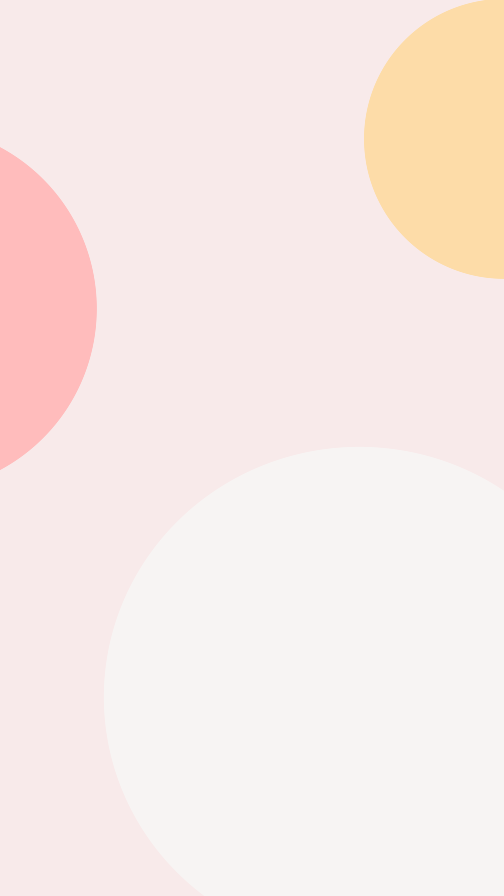
Reproduce this background procedurally as a Shadertoy shader.

```glsl
// Flat pastel backdrop: three large discs cropped by the canvas edges.
// Each disc is an ellipse distance, smoothed over one pixel and layered
// on a blush ground. Lengths are in units of the canvas width.

// Approximate signed distance to an axis-aligned ellipse, negative inside
float ellipseDistance(vec2 p, vec2 center, vec2 radii) {
    return (length((p - center) / radii) - 1.0) * min(radii.x, radii.y);
}

// Coverage of a shape, from 0 outside to 1 inside
float coverage(float dist) {
    float halfPixel = 0.5 / iResolution.x;
    return 1.0 - smoothstep(-halfPixel, halfPixel, dist);
}

void mainImage(out vec4 fragColor, in vec2 fragCoord) {
    vec2 p = fragCoord / iResolution.x;

    // Blush ground
    vec3 color = vec3(0.973, 0.918, 0.918);

    // Off-white disc, lower right
    float cream = ellipseDistance(p, vec2(0.713, 0.3947), vec2(0.507, 0.4965));
    color = mix(color, vec3(0.969, 0.957, 0.953), coverage(cream));

    // Coral disc, left edge
    float coral = ellipseDistance(p, vec2(-0.1713, 1.1655), vec2(0.3634));
    color = mix(color, vec3(1.0, 0.737, 0.737), coverage(coral));

    // Apricot disc, upper right
    float apricot = ellipseDistance(p, vec2(1.0, 1.5023), vec2(0.2778));
    color = mix(color, vec3(0.992, 0.863, 0.657), coverage(apricot));

    fragColor = vec4(color, 1.0);
}
```
